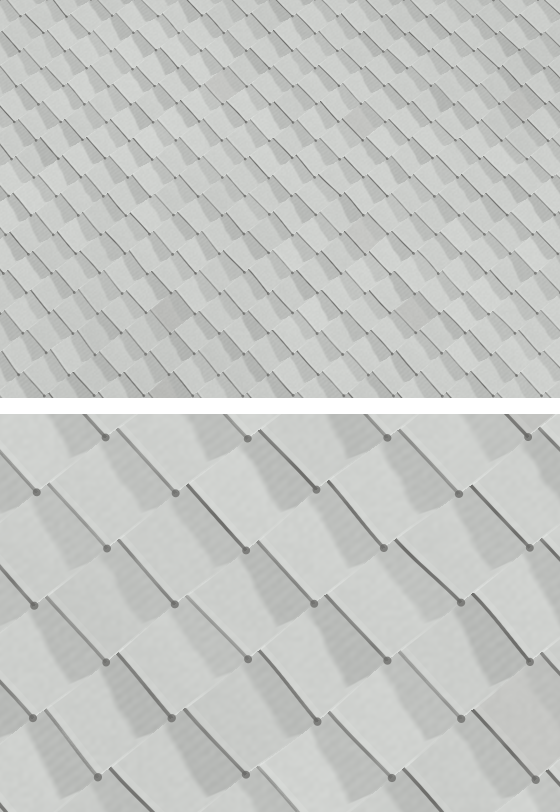
Top: the whole. Bottom: its middle third, enlarged.
A WebGL 1 fragment shader for this texture:

```glsl
precision highp float;
// Pale metal shingles in diagonal courses, seen in slight perspective.
// The plane is mapped to a skewed lattice (x along a course, y down the courses);
// each cell gets a sawtooth lower edge, a cast shadow, a bright seam and its own tone.
uniform vec2 u_resolution;

#define REPEATS vec2(8.4, 10.5)      // lattice repeats per canvas height
#define OFFSET vec2(0.266, -0.075)   // position of one corner
#define PERSPECTIVE 0.109
#define STEP 0.16                    // sawtooth jump between neighbours
#define LINE_HALF 0.019
#define SEAM_HALF 0.014
#define SHADOW_MIN 0.27
#define SHADOW_MAX 0.50
#define WOBBLE 0.07
#define LIT vec3(0.806, 0.815, 0.804)
#define SHADE vec3(0.706, 0.714, 0.704)
#define GAP vec3(0.43, 0.43, 0.42)

float hash(vec2 p) {
  vec3 q = fract(vec3(p.xyx) * 0.1031);
  q += dot(q, q.yzx + 33.33);
  return fract((q.x + q.y) * q.z);
}

float noise(vec2 p) {
  vec2 c = floor(p);
  vec2 f = fract(p);
  f = f * f * (3.0 - 2.0 * f);
  return mix(mix(hash(c), hash(c + vec2(1.0, 0.0)), f.x),
             mix(hash(c + vec2(0.0, 1.0)), hash(c + 1.0), f.x), f.y);
}

// Antialiased band of the given half width around zero
float band(float d, float halfWidth, float pixel) {
  return clamp((halfWidth - abs(d)) / pixel + 0.5, 0.0, 1.0);
}

// Canvas position (y down, centred) to lattice coordinates
vec2 toLattice(vec2 p) {
  vec2 g = p / (1.0 + PERSPECTIVE * p.y) * REPEATS - OFFSET;
  return vec2(g.y + g.x, g.y - g.x);
}

void main() {
  vec2 p = (gl_FragCoord.xy - 0.5 * u_resolution) / u_resolution.y;
  p.y = -p.y;
  float pixel = 13.45 / u_resolution.y;

  // Lattice with slightly uneven laying
  vec2 q = toLattice(p);
  q += WOBBLE * (vec2(noise(q * 0.9 + 40.0), noise(q * 0.9 + 90.0)) - 0.5);

  // Sawtooth edge: each tile starts a step above the end of the one before
  float along = fract(q.x);
  float down = q.y + STEP * (1.0 - along);
  vec2 tile = vec2(floor(q.x), floor(down)) + 100.0;
  float f = fract(down);
  float edge = f - step(0.5, f);
  float seam = along - step(0.5, along);

  // Per-tile tone, with a rare darker replacement
  float tone = hash(tile);
  float rare = step(0.985, hash(tile + 57.0));
  vec3 color = LIT + 0.026 * (tone - 0.5) - 0.05 * rare * vec3(0.9, 1.0, 1.0);

  // Broad sheen: brightest near the middle diagonal, dimmer in the upper corners
  float sheen = exp(-5.0 * pow(p.y - 0.45 * p.x, 2.0));
  color += 0.022 * (sheen - 0.65) + 0.02 * (noise(p * 3.0 + 9.0) - 0.5);
  color -= 0.018 * smoothstep(0.1, 0.9, f) * hash(tile + 23.0);

  // Wedge of shadow cast by the overhanging course
  float reach = mix(0.55, 1.15, hash(tile + 11.0));
  float wedge = along * (1.0 - smoothstep(0.92, 1.0, along));
  float depth = SHADOW_MIN + (SHADOW_MAX - SHADOW_MIN) * wedge * reach;
  depth += 0.06 * (noise(q * 4.0) - 0.5);
  float shadow = 1.0 - smoothstep(depth - 0.05, depth + 0.05, f);
  shadow *= mix(0.6, 1.0, hash(tile + 31.0)) * (1.08 - 0.22 * sheen);
  color = mix(color, SHADE + 0.02 * (tone - 0.5), shadow);

  // Fine ribs and grain on the metal
  color += 0.006 * sin(6.2832 * 9.0 * q.x) * (0.4 + shadow);
  color += 0.018 * (noise(p * 230.0) - 0.5);

  // Bright seam, strongest towards the lower corner of each tile
  float glint = mix(0.12, 0.75, smoothstep(0.35, 0.95, f));
  glint *= 0.5 + 0.5 * noise(q * 7.0);
  color = mix(color, vec3(0.88, 0.89, 0.88), band(seam, SEAM_HALF, pixel) * glint);

  // Pale lip above the overlap, then the dark gap under it
  color += 0.018 * band(edge + 0.06, 0.03, pixel);
  float courseRow = floor(down + 0.5) + 100.0;
  float weight = mix(0.45, 0.95, hash(vec2(tile.x, courseRow) + 71.0));
  weight *= 0.8 + 0.4 * noise(q * 5.0 + 17.0);
  color = mix(color, GAP, band(edge, LINE_HALF, pixel) * min(weight, 1.0));

  // Dark notch at each lattice corner
  vec2 d = q - floor(q + 0.5);
  float corner = length(vec2(0.8 * (d.x - d.y), 0.64 * (d.x + d.y)));
  float notch = clamp((0.045 - corner) / pixel + 0.5, 0.0, 1.0);
  color = mix(color, GAP * 0.95, 0.75 * notch);

  gl_FragColor = vec4(color, 1.0);
}
```
